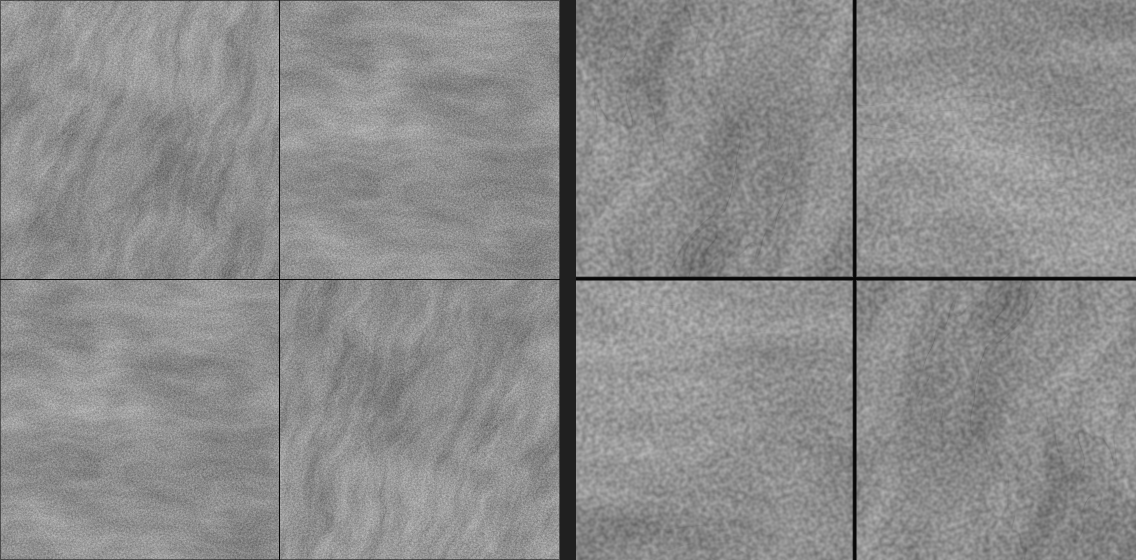
Left: the whole. Right: its middle third, enlarged.
Reproduce this texture procedurally as a three.js fragment shader.

```glsl
// Two by two grey stone tiles with brushed grain, fine speckle and thin dark joints.
varying vec2 vUv;

const vec3 STONE_COLOR = vec3(0.566);
const vec3 JOINT_COLOR = vec3(0.03);
const vec2 JOINT_CENTER = vec2(0.4992, 0.5008);
const float JOINT_HALF_WIDTH = 0.0011;
const float BORDER_HALF_WIDTH = 0.0009;
const float EDGE_SOFTNESS = 0.0006;
const float SLANT_ANGLE = 1.0;        // grain direction of the slanted tiles
const float LEVEL_ANGLE = -0.07;      // grain direction of the level tiles
const vec2 SLANT_SCALE = vec2(6.0, 17.0); // along and across the grain
const vec2 LEVEL_SCALE = vec2(4.5, 17.0);
const float STREAK_STRENGTH = 0.075;
const float CLOUD_STRENGTH = 0.075;
const float VEIN_STRENGTH = 0.05;
const float COARSE_SPECKLE = 0.10;
const float FINE_SPECKLE = 0.11;

vec2 hashGradient(vec2 cell) {
  vec3 h = fract(cell.xyx * vec3(0.1031, 0.1030, 0.0973));
  h += dot(h, h.yzx + 33.33);
  float angle = 6.28318 * fract((h.x + h.y) * h.z);
  return vec2(cos(angle), sin(angle));
}

float gradientNoise(vec2 p) {
  vec2 i = floor(p);
  vec2 f = p - i;
  vec2 u = f * f * f * (f * (f * 6.0 - 15.0) + 10.0);
  vec2 e = vec2(1.0, 0.0);
  float low = mix(dot(hashGradient(i), f),
                  dot(hashGradient(i + e), f - e), u.x);
  float high = mix(dot(hashGradient(i + e.yx), f - e.yx),
                   dot(hashGradient(i + 1.0), f - 1.0), u.x);
  return mix(low, high, u.y);
}

// Coordinates along and across a grain direction
vec2 alongGrain(vec2 p, float angle) {
  float c = cos(angle);
  float s = sin(angle);
  return vec2(c * p.x + s * p.y, c * p.y - s * p.x);
}

float fbm(vec2 p) {
  float sum = 0.0;
  float amplitude = 1.0;
  for (int octave = 0; octave < 4; octave++) {
    sum += amplitude * gradientNoise(p);
    p = p * 1.93 + 17.3;
    amplitude *= 0.65;
  }
  return sum;
}

float softSpot(vec2 p, vec2 center, vec2 radius) {
  vec2 q = (p - center) / radius;
  return exp(-dot(q, q));
}

// Thin wavy dark lines, present only in patches
float veins(vec2 p) {
  float ridge = 1.0 - smoothstep(0.0, 0.07, abs(fbm(p)));
  return ridge * smoothstep(0.0, 0.3, gradientNoise(p * 0.55 + 41.0));
}

float slantedStone(vec2 p) {
  vec2 warp = vec2(gradientNoise(p * 4.0 + 3.0), gradientNoise(p * 4.0 + 29.0));
  warp += 0.4 * vec2(gradientNoise(p * 11.0 + 13.0), gradientNoise(p * 11.0 + 47.0));
  vec2 q = alongGrain(p + 0.06 * warp, SLANT_ANGLE + 0.25 * p.x);
  float tone = STREAK_STRENGTH * fbm(q * SLANT_SCALE + 7.0);
  tone += CLOUD_STRENGTH * fbm(q * vec2(2.5, 5.0) + 23.0);
  tone -= VEIN_STRENGTH * veins(q * vec2(5.0, 11.0) + 53.0);
  tone += 0.05 * (smoothstep(0.05, 0.95, p.y) - 0.5);
  tone -= 0.03 * softSpot(p, vec2(0.70, 0.38), vec2(0.16, 0.14));
  return tone;
}

float levelStone(vec2 p) {
  vec2 warp = vec2(gradientNoise(p * 5.0 + 61.0), gradientNoise(p * 5.0 + 83.0));
  vec2 q = alongGrain(p + 0.035 * warp, LEVEL_ANGLE);
  float tone = STREAK_STRENGTH * 0.75 * fbm(q * LEVEL_SCALE + 97.0);
  tone += CLOUD_STRENGTH * fbm(q * vec2(2.5, 4.5) + 31.0);
  tone -= VEIN_STRENGTH * 0.6 * veins(q * vec2(4.0, 14.0) + 71.0);
  tone += 0.05 * softSpot(p, vec2(0.22, 0.52), vec2(0.28, 0.09));
  tone += 0.05 * softSpot(p, vec2(0.40, 0.79), vec2(0.06, 0.09));
  tone -= 0.04 * softSpot(p, vec2(0.85, 0.30), vec2(0.30, 0.25));
  return tone;
}

float lineMask(float dist, float halfWidth) {
  return 1.0 - smoothstep(halfWidth - EDGE_SOFTNESS, halfWidth + EDGE_SOFTNESS, dist);
}

void main() {
  // Diagonal neighbours share a design; the lower slanted tile is turned around
  vec2 tile = step(JOINT_CENTER, vUv);
  vec2 p = (vUv - tile * JOINT_CENTER) * 2.0;
  bool slanted = tile.x != tile.y;
  if (slanted && tile.x > 0.5) p = 1.0 - p;
  float tone = slanted ? slantedStone(p) : levelStone(p);

  // Sandy speckle, turned off the axes to hide the noise lattice
  vec2 seed = slanted ? vec2(211.0, 337.0) : vec2(459.0, 305.0);
  tone += COARSE_SPECKLE * gradientNoise(alongGrain(p, 0.6) * 127.0 + seed);
  tone += FINE_SPECKLE * gradientNoise(alongGrain(p, 0.3) * 197.0 + seed.yx);
  vec3 color = STONE_COLOR + tone;

  // Joints and outer border
  vec2 toJoint = abs(vUv - JOINT_CENTER);
  vec2 toBorder = min(vUv, 1.0 - vUv);
  float joint = max(lineMask(min(toJoint.x, toJoint.y), JOINT_HALF_WIDTH),
                    lineMask(min(toBorder.x, toBorder.y), BORDER_HALF_WIDTH));
  gl_FragColor = vec4(mix(color, JOINT_COLOR, joint), 1.0);
}
```
